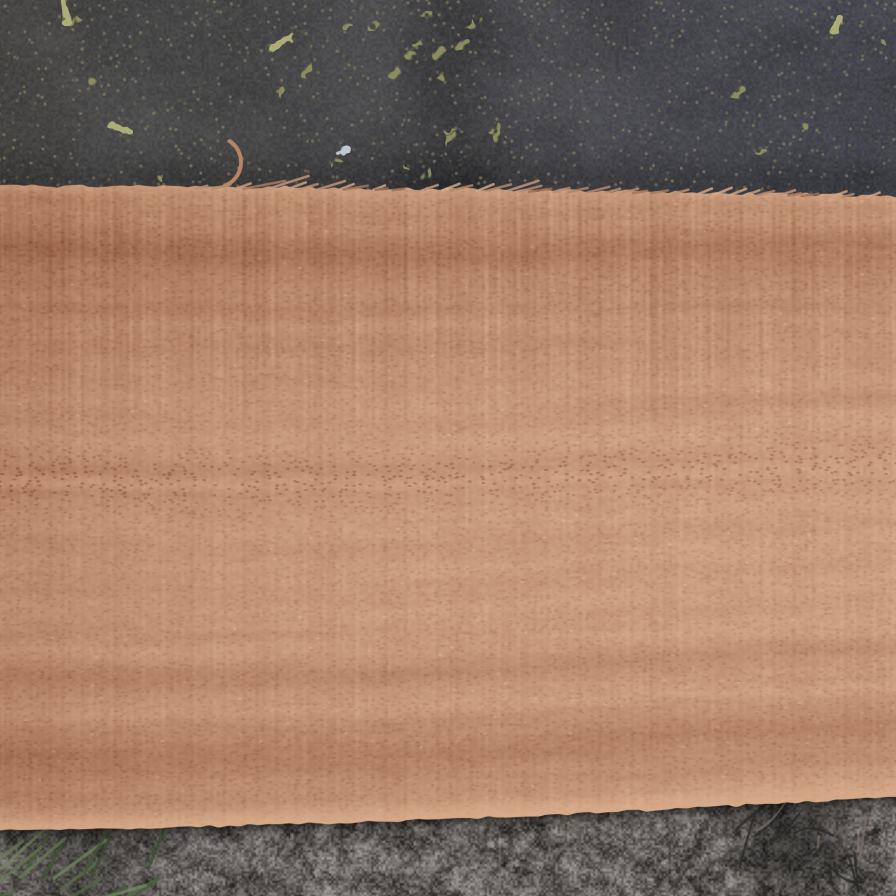
This texture is drawn by a Shadertoy shader. Its source:

```glsl
// A rough-sawn plank between a dusty dark tarp and stony soil.
// Layered sines make grain and saw marks, cellular noise makes dust, pores
// and pebbles; looped segments make splinters, grass and twigs.

float hash(vec2 p) {
    vec3 q = fract(vec3(p.xyx) * 0.1031);
    q += dot(q, q.yzx + 33.33);
    return fract((q.x + q.y) * q.z);
}

// x: distance to the nearest cell point, y: random value of that cell
vec2 cells(vec2 p) {
    vec2 best = vec2(9, 0);
    for (int k = 0; k < 9; k++) {
        vec2 cell = floor(p) + vec2(k % 3 - 1, k / 3 - 1);
        float d = length(cell + vec2(hash(cell), hash(cell + 71.0)) - p);
        if (d < best.x) best = vec2(d, hash(cell + 137.0));
    }
    return best;
}

float noise(vec2 p) {
    vec2 i = floor(p), f = fract(p);
    f = f * f * (3.0 - 2.0 * f);
    return mix(mix(hash(i), hash(i + vec2(1, 0)), f.x),
               mix(hash(i + vec2(0, 1)), hash(i + 1.0), f.x), f.y);
}

float fbm(vec2 p) {
    return 0.5 * noise(p) + 0.3 * noise(p * 2.1 + 17.0) + 0.2 * noise(p * 4.3 + 41.0);
}

float segment(vec2 p, vec2 a, vec2 ab) {
    return length(p - a - ab * clamp(dot(p - a, ab) / dot(ab, ab), 0.0, 1.0));
}

float stroke(float d, float width) {
    float blur = 0.8 / iResolution.y;
    return 1.0 - smoothstep(width - blur, width + blur, d);
}

float band(float v, float center, float width) {
    float t = (v - center) / width;
    return exp(-t * t);
}

float topEdge(float x) { return 0.792 - 0.011 * x * x; }
float bottomEdge(float x) { return 0.073 + 0.014 * x + 0.024 * x * x; }

vec3 tarp(vec2 p) {
    vec3 col = mix(vec3(0.285, 0.28, 0.275), vec3(0.29, 0.295, 0.325), p.x);
    col *= 0.78 + 0.4 * fbm(p * vec2(7, 9));
    col *= 1.0 - 0.2 * band(p.x, 0.5, 0.06) - 0.22 * band(p.y, 0.79, 0.035);
    col += 0.06 * (noise(p * 380.0) - 0.5);
    // dust and small shavings
    vec2 dust = cells(p * 110.0), chip = cells(p * 42.0 + 0.6 * noise(p * 130.0));
    col = mix(col, vec3(0.54, 0.51, 0.38), 0.7 * smoothstep(0.5, 1.0, dust.y) * (1.0 - smoothstep(0.08, 0.3, dust.x)));
    float drift = 0.03 + 0.16 * band(p.x, 0.47, 0.1);
    col = mix(col, vec3(0.55, 0.55, 0.36), step(1.0 - drift, chip.y) * (1.0 - smoothstep(0.1, 0.24, chip.x)));
    // larger flakes: centre and half extent
    vec4 flakes[5] = vec4[5](vec4(0.073, 0.986, -0.002, 0.012), vec4(0.313, 0.952, 0.011, 0.006),
        vec4(0.934, 0.973, 0.003, 0.008), vec4(0.134, 0.857, 0.01, -0.004), vec4(0.382, 0.831, 0.005, 0.002));
    for (int i = 0; i < 5; i++) {
        vec4 f = flakes[i];
        float d = segment(p, f.xy - f.zw, 2.0 * f.zw) + 0.005 * (noise(p * 190.0) - 0.5);
        col = mix(col, i == 4 ? vec3(0.75, 0.78, 0.82) : vec3(0.68, 0.68, 0.47), stroke(d, 0.0035));
    }
    return col;
}

vec3 soil(vec2 p) {
    vec3 col = vec3(0.40, 0.385, 0.37) * (0.4 + 1.15 * fbm(p * 55.0));
    vec2 pebble = cells(p * 65.0);
    col = mix(col, vec3(0.55, 0.53, 0.51) * (0.5 + 0.6 * pebble.y),
              0.6 * step(0.62, pebble.y) * (1.0 - smoothstep(0.15, 0.4, pebble.x)));
    col += 0.25 * (noise(p * 380.0) - 0.5);
    col *= 1.0 - 0.45 * band(length(p - vec2(0.885, 0.06)), 0.0, 0.06) - 0.3 * band(p.x, 0.09, 0.09);
    // grass at the left, twigs at the right
    for (int i = 0; i < 18; i++) {
        float a = hash(vec2(i, 5)), b = hash(vec2(i, 9)), c = hash(vec2(i, 13));
        float blade = segment(p, vec2(0.2 * a - 0.03, 0.05 * b - 0.01), vec2(0.02 + 0.05 * c, 0.05 * b + 0.012));
        col = mix(col, mix(vec3(0.24, 0.31, 0.2), vec3(0.52, 0.59, 0.43), c), 0.8 * stroke(blade, 0.0018));
        vec2 bent = p + vec2(0, 0.008 * sin(p.x * 70.0 + 6.0 * c));
        float twig = segment(bent, vec2(0.82 + 0.15 * a, 0.03 + 0.06 * b), vec2(0.07 * c - 0.01, 0.05 - 0.1 * a));
        col = mix(col, mix(vec3(0.16), vec3(0.48, 0.43, 0.39), step(0.7, b)), 0.75 * stroke(twig, 0.0014));
    }
    return col * (1.0 - 0.5 * exp(-max(bottomEdge(p.x) - p.y, 0.0) / 0.009));
}

vec3 plank(vec2 p, float v) {
    // broad grain bands, from the upper edge down
    float g = v + 0.006 * sin(p.x * 5.0);
    float tone = 0.72 - 0.2 * smoothstep(0.55, 0.85, g) - 0.42 * band(g, 0.9, 0.045);
    tone -= 0.2 * band(g, 0.81, 0.014) + 0.13 * band(g, 0.745, 0.018);
    tone -= 0.16 * band(g, 0.66, 0.012) * smoothstep(0.5, 0.9, p.x);
    tone -= (0.22 * band(g, 0.56, 0.012) + 0.16 * band(g, 0.525, 0.009)) * (1.0 - 0.7 * p.x);
    tone -= 0.25 * band(g, 0.235, 0.025) + 0.42 * band(g, 0.11, 0.065);
    tone += 0.2 * band(g, 0.18, 0.015) - 0.32 * exp(-p.x * 6.0) + 0.1 * p.x;
    tone += 0.05 * sin(g * 95.0 + sin(p.x * 4.0)) + 0.22 * (fbm(p * vec2(9, 120)) - 0.5);
    // vertical saw marks, strongest in the upper part
    float saw = sin(p.x * 317.0 + 0.6 * sin(p.y * 9.0)) + sin(p.x * 523.0) + sin(p.x * 871.0) + sin(p.x * 83.0);
    tone += saw * (0.35 + 0.8 * noise(p * vec2(40, 16))) * (0.035 + 0.04 * smoothstep(0.55, 0.8, v));
    // pores, fibre and bright flecks
    vec2 pore = cells(p * vec2(130, 210));
    float spot = 1.0 - smoothstep(0.1, 0.45, pore.x);
    tone += spot * (0.5 * step(0.985, pore.y) - (0.22 + 0.4 * band(g, 0.545, 0.04)) * step(0.55, pore.y));
    tone += 0.22 * (noise(p * vec2(230, 340)) - 0.5);
    vec3 col = mix(vec3(0.65, 0.45, 0.335), vec3(0.825, 0.655, 0.53), tone);
    return mix(col, vec3(0.86, 0.69, 0.56), 0.7 * band(v, 0.0, 0.022) + 0.35 * band(v, 1.0, 0.012));
}

void mainImage(out vec4 fragColor, in vec2 fragCoord) {
    vec2 p = fragCoord / iResolution.xy;
    float top = topEdge(p.x) + 0.004 * (noise(vec2(p.x * 110.0, 2)) - 0.5);
    float bottom = bottomEdge(p.x) + 0.003 * (noise(vec2(p.x * 90.0, 7)) - 0.5);
    vec3 col = p.y > 0.45 ? tarp(p) : soil(p);
    col = mix(col, plank(p, (p.y - bottom) / (top - bottom)), stroke(max(bottom - p.y, p.y - top), 0.0));
    // torn fibres
    for (int i = 0; i < 40; i++) {
        float h = hash(vec2(i, 21)), x = 0.21 + 0.019 * (float(i) + h);
        float reach = 0.012 + 0.04 * hash(vec2(i, 34)) * (0.2 + band(x, 0.31, 0.06) + 0.8 * band(x, 0.58, 0.06));
        float fibre = segment(p, vec2(x, topEdge(x) - 0.002), reach * vec2(1, 0.12 + 0.3 * h));
        col = mix(col, mix(vec3(0.6, 0.42, 0.32), vec3(0.84, 0.68, 0.57), h), 0.85 * stroke(fibre, 0.0014));
    }
    // curled shaving
    vec2 q = p - vec2(0.241, 0.819);
    float angle = clamp(atan(q.y, q.x), -1.2, 1.0);
    float curl = length(q - 0.028 * vec2(cos(angle), sin(angle)));
    col = mix(col, vec3(0.72, 0.52, 0.4), stroke(curl, 0.0022));
    fragColor = vec4(clamp(col, 0.0, 1.0), 1);
}
```
